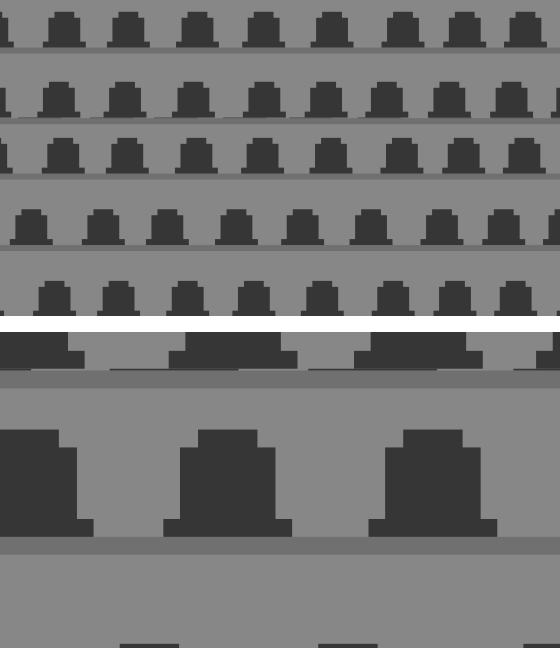
Top, the full canvas; bottom, a detail of the centre.
Give the GLSL for this pattern, as a Shadertoy shader.

```glsl
// Rows of stepped dark blocks standing on thin grey ledges over a flat grey wall.
// Every row slides the same unevenly spaced strip of shapes sideways, and
// edges are smoothed by the exact area each box covers within a pixel.

const float BLOCKS_HIGH = 53.0;   // canvas height in step-sized blocks
const float PITCH = 11.04;        // mean spacing of shapes, in blocks
const int ROWS = 5;
const int SHAPES = 12;

const vec3 WALL  = vec3(0.53);
const vec3 LEDGE = vec3(0.44);
const vec3 DARK  = vec3(0.21);

// Floor height and sideways start of each row, top to bottom
const float FLOORS[ROWS] = float[](45.02, 33.28, 23.88, 11.90, -0.11);
const float STARTS[ROWS] = float[](-1.29, -24.54, -1.47, 5.25, -2.93);

// Departure of each shape from the even pitch
const float DRIFT[SHAPES] = float[](0.0, 1.04, 0.74, 1.29, 1.35, 1.78,
                                    2.64, 1.96, 1.10, 0.55, -0.06, -0.92);

// Hidden row whose feet show as a sliver under the second row
const float SLIVER_START = 6.63;
const float SLIVER_HEIGHT = 0.10;

// Share of a pixel of width w at x lying between lo and hi
float spanCover(float x, float lo, float hi, float w) {
    return clamp((min(x + 0.5 * w, hi) - max(x - 0.5 * w, lo)) / w, 0.0, 1.0);
}

// Box centred on x = 0, from height lo to hi
float boxCover(vec2 p, float halfWidth, float lo, float hi, float w) {
    return spanCover(p.x, -halfWidth, halfWidth, w) * spanCover(p.y, lo, hi, w);
}

// Foot, body and cap stacked without overlap
float steppedShape(vec2 p, float w) {
    return boxCover(p, 3.60, 0.0, 1.0, w)
         + boxCover(p, 2.67, 1.0, 5.0, w)
         + boxCover(p, 1.66, 5.0, 6.0, w);
}

float shapeCentre(int i, float start) {
    return start + float(i) * PITCH + DRIFT[i];
}

float shapeRow(vec2 p, float start, float w) {
    float cover = 0.0;
    for (int i = 0; i < SHAPES; i++) {
        cover += steppedShape(p - vec2(shapeCentre(i, start), 0.0), w);
    }
    return min(cover, 1.0);
}

float sliverRow(vec2 p, float start, float w) {
    float cover = 0.0;
    for (int i = 0; i < SHAPES; i++) {
        vec2 local = p - vec2(shapeCentre(i, start), 0.0);
        cover += boxCover(local, 3.60, -SLIVER_HEIGHT, 0.0, w);
    }
    return min(cover, 1.0);
}

void mainImage(out vec4 fragColor, in vec2 fragCoord) {
    float w = BLOCKS_HIGH / iResolution.y;   // pixel width in blocks
    vec2 p = fragCoord * w;
    vec3 color = WALL;

    for (int r = 0; r < ROWS; r++) {
        vec2 q = p - vec2(0.0, FLOORS[r]);
        // The second ledge sits just below the sliver
        float ledgeTop = r == 1 ? -SLIVER_HEIGHT : 0.0;
        color = mix(color, LEDGE, spanCover(q.y, ledgeTop - 1.0, ledgeTop, w));
        color = mix(color, DARK, shapeRow(q, STARTS[r], w));
        if (r == 1) color = mix(color, DARK, sliverRow(q, SLIVER_START, w));
    }

    fragColor = vec4(color, 1.0);
}
```
